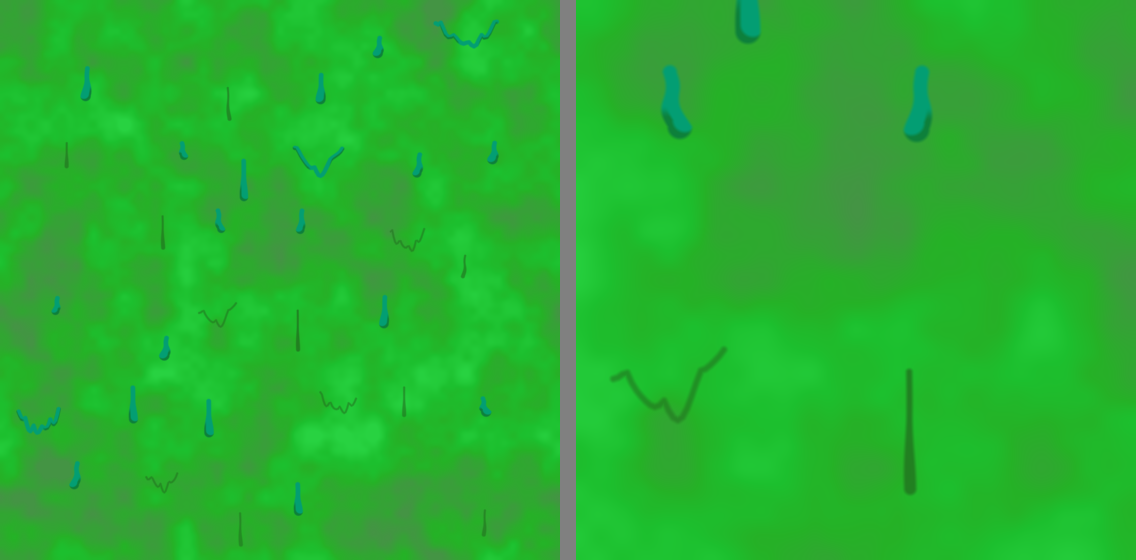
Left, the full canvas; right, a detail of the centre.
Give the GLSL for this texture, as a Shadertoy shader.

```glsl
// Mottled green slime with small teal drips, thin dark runs and sagging scalloped strands.
// Wrapped value noise colours the ground; a wrapped grid of jittered cells places
// one mark per cell, each drawn from a distance function.

const float PI = 3.14159;
const float GRID = 6.0;
const int STRAND_STEPS = 24;

const vec3 GREY_GREEN = vec3(0.265, 0.58, 0.265);
const vec3 LEAF_GREEN = vec3(0.145, 0.695, 0.15);
const vec3 VIVID_GREEN = vec3(0.11, 0.75, 0.18);
const vec3 LIGHT_GREEN = vec3(0.155, 0.825, 0.255);
const vec3 TEAL = vec3(0.01, 0.62, 0.45);
const vec3 TEAL_SHADE = vec3(0.05, 0.50, 0.23);
const vec3 DARK_RUN = vec3(0.13, 0.43, 0.12);

float hash(vec2 p) {
    return fract(sin(dot(p, vec2(127.1, 311.7))) * 43758.5453);
}

// Random value for a cell, one per channel, scaled to a range
float pick(vec2 cell, float channel, float low, float high) {
    return mix(low, high, hash(cell + 17.3 * channel));
}

// Whole-number cell index wrapped to the period, safe against rounding
vec2 wrapCell(vec2 cell, float period) {
    return floor(mod(cell + 0.5, period));
}

float wrappedNoise(vec2 uv, float period, float seed) {
    vec2 p = uv * period;
    vec2 i = floor(p);
    vec2 f = fract(p);
    f = f * f * (3.0 - 2.0 * f);
    vec2 a = wrapCell(i, period) + seed;
    vec2 b = wrapCell(i + 1.0, period) + seed;
    return mix(mix(hash(a), hash(vec2(b.x, a.y)), f.x),
               mix(hash(vec2(a.x, b.y)), hash(b), f.x), f.y);
}

// Cloudy ground: tone is roughly the noise in standard deviations from its mean
vec3 groundColor(vec2 uv) {
    float n = 0.58 * wrappedNoise(uv, 9.0, 3.0)
            + 0.70 * wrappedNoise(uv, 18.0, 41.0)
            + 0.34 * wrappedNoise(uv, 36.0, 83.0)
            + 0.14 * wrappedNoise(uv, 72.0, 157.0);
    float tone = (n - 0.88) / 0.26;
    vec3 color = mix(GREY_GREEN, LEAF_GREEN, clamp((tone + 2.1) / 2.1, 0.0, 1.0));
    color = mix(color, VIVID_GREEN, clamp(tone / 0.95, 0.0, 1.0));
    return mix(color, LIGHT_GREEN, clamp((tone - 0.95) / 1.3, 0.0, 1.0));
}

// Hanging drip from the origin down, swelling into a bulb
float dripDistance(vec2 p, float len, float stem, float bulb, float bend) {
    float t = clamp(-p.y / len, 0.0, 1.0);
    float x = bend * (t * t + 0.3 * sin(7.0 * t));
    return length(p - vec2(x, -t * len)) - mix(stem, bulb, smoothstep(0.35, 0.95, t));
}

float segmentDistance(vec2 p, vec2 a, vec2 b) {
    vec2 ab = b - a;
    return length(p - a - ab * clamp(dot(p - a, ab) / dot(ab, ab), 0.0, 1.0));
}

// Point on a sagging strand, u from -1 to 1
vec2 strandPoint(float u, vec2 cell, float halfWidth) {
    float sag = halfWidth * pick(cell, 5.0, 0.7, 1.2) * pow(abs(u), 1.5);
    float lobes = pick(cell, 6.0, 1.3, 2.4) * PI;
    float phase = pick(cell, 7.0, 0.0, PI);
    float scallop = abs(sin(lobes * u + phase)) * (0.7 + 0.3 * sin(5.0 * u + 2.0 * phase));
    float tilt = pick(cell, 8.0, -0.2, 0.3) * u;
    return vec2(halfWidth * u, sag + halfWidth * tilt - 0.016 * scallop);
}

float strandDistance(vec2 p, vec2 cell, float halfWidth, float radius) {
    float d = 1.0;
    vec2 a = strandPoint(-1.0, cell, halfWidth);
    for (int i = 1; i <= STRAND_STEPS; i++) {
        vec2 b = strandPoint(2.0 * float(i) / float(STRAND_STEPS) - 1.0, cell, halfWidth);
        d = min(d, segmentDistance(p, a, b));
        a = b;
    }
    return d - radius;
}

float cover(float d, float soft) {
    return 1.0 - smoothstep(-soft, soft, d);
}

// Teal body with a darker lower rim
vec3 paintTeal(vec3 base, float d, float raised, float shade, float soft) {
    vec3 body = mix(TEAL, TEAL_SHADE, shade * (1.0 - cover(raised, soft)));
    return mix(base, body, cover(d, soft));
}

// Draws the mark owned by one cell; p is relative to its anchor
vec3 paintMark(vec3 base, vec2 p, vec2 cell, float soft) {
    float kind = fract((cell.x * GRID + cell.y) * 0.618034 + 0.13);
    float stretch = hash(cell + 4.7);
    float side = pick(cell, 3.0, -1.0, 1.0);
    if (kind < 0.47) {
        float len = mix(0.022, 0.075, stretch * stretch);
        float bulb = pick(cell, 4.0, 0.007, 0.0095);
        vec2 lift = vec2(0.003 * sign(side), 0.004);
        float d = dripDistance(p, len, 0.0042, bulb, 0.005 * side);
        float raised = dripDistance(p - lift, len, 0.0042, bulb, 0.005 * side);
        return paintTeal(base, d, raised, smoothstep(0.6, 0.85, -p.y / len), soft);
    }
    if (kind < 0.70) {
        float d = dripDistance(p, mix(0.03, 0.07, stretch), 0.0018, 0.0036, 0.004 * side);
        return mix(base, DARK_RUN, pick(cell, 4.0, 0.5, 0.9) * cover(d, soft));
    }
    if (kind < 0.78) {
        float w = mix(0.03, 0.06, stretch);
        float d = strandDistance(p, cell, w, 0.0038);
        float raised = strandDistance(p - vec2(0.0, 0.0035), cell, w, 0.0038);
        float patches = smoothstep(-0.2, 0.4, sin(90.0 * p.x + 6.0 * side));
        return paintTeal(base, d, raised, patches, soft);
    }
    if (kind < 0.90) {
        float d = strandDistance(p, cell, mix(0.022, 0.048, stretch), 0.0018);
        return mix(base, DARK_RUN, 0.55 * cover(d, soft));
    }
    return base;
}

void mainImage(out vec4 fragColor, in vec2 fragCoord) {
    vec2 uv = fragCoord / iResolution.xy;
    float soft = max(1.0 / iResolution.y, 0.0015);
    vec3 color = groundColor(uv);

    // Marks of the surrounding cells; anchors sit slightly inside the canvas
    vec2 home = floor(uv * GRID);
    for (int k = 0; k < 9; k++) {
        vec2 place = home + vec2(k % 3 - 1, k / 3 - 1);
        vec2 cell = wrapCell(place, GRID);
        vec2 jitter = vec2(pick(cell, 1.0, 0.15, 0.85), pick(cell, 2.0, 0.25, 0.85));
        vec2 anchor = mix(vec2(0.045), vec2(0.955), (cell + jitter) / GRID);
        color = paintMark(color, uv - anchor - (place - cell) / GRID, cell, soft);
    }
    fragColor = vec4(color, 1.0);
}
```
